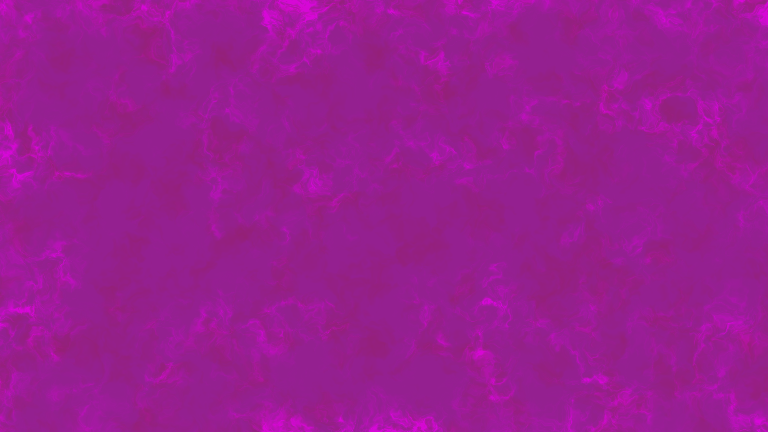
A Shadertoy shader for this texture:

```glsl
// Mottled purple surface: soft cloudy patches carry fine magenta wisps,
// with small reddish stains in between and a brighter rim along the borders.
// Built from warped value noise, smooth for patches and ridged for wisps.

const vec3 PLUM    = vec3(0.580, 0.125, 0.560);
const vec3 MAGENTA = vec3(0.840, 0.030, 0.840);
const mat2 OCTAVE_TURN = mat2(0.8, 0.6, -0.6, 0.8);

float hash(vec2 cell) {
    vec3 q = fract(cell.xyx * vec3(0.1031, 0.1030, 0.0973));
    q += dot(q, q.yzx + 33.33);
    return fract((q.x + q.y) * q.z);
}

float valueNoise(vec2 p) {
    vec2 i = floor(p), f = fract(p);
    vec2 w = f * f * f * (f * (f * 6.0 - 15.0) + 10.0);
    float low  = mix(hash(i), hash(i + vec2(1.0, 0.0)), w.x);
    float high = mix(hash(i + vec2(0.0, 1.0)), hash(i + 1.0), w.x);
    return mix(low, high, w.y);
}

// Layered noise in 0..1; ridge = 0 gives clouds, ridge = 1 gives creases.
float layers(vec2 p, int octaves, float gain, float ridge) {
    float sum = 0.0, total = 0.0, amp = 1.0;
    for (int k = 0; k < octaves; k++) {
        float n = valueNoise(p);
        sum += amp * mix(n, 1.0 - abs(2.0 * n - 1.0), ridge);
        total += amp;
        amp *= gain;
        p = OCTAVE_TURN * p * 2.03 + 17.3;
    }
    return sum / total;
}

// Rescale a noise value to roughly zero mean and unit spread.
float standardize(float value, float mean, float spread) {
    return (value - mean) / spread;
}

vec2 warp(vec2 p, float scale, float amount) {
    vec2 drift = vec2(layers(p * scale + 41.0, 4, 0.6, 0.0),
                      layers(p * scale + 83.0, 4, 0.6, 0.0));
    return p + amount * (drift - 0.5);
}

// Rises from 0 in the middle to 1 on the border.
float rim(vec2 uv) {
    vec2 c = pow(abs(uv * 2.0 - 1.0), vec2(6.0));
    return 1.0 - (1.0 - c.x) * (1.0 - c.y);
}

void mainImage(out vec4 fragColor, in vec2 fragCoord) {
    vec2 uv = fragCoord / iResolution.xy;
    vec2 p = fragCoord / iResolution.y;
    vec2 flow = warp(p, 14.0, 0.07);

    // Cloudy patches and the fine wisps that gather in them
    float patches = standardize(layers(flow * 8.0 + 5.0, 4, 0.6, 0.0), 0.5, 0.12);
    float wisps = standardize(layers(flow * 19.0 + 29.0, 4, 0.76, 1.0), 0.65, 0.132);
    float gather = clamp(0.62 + 0.24 * patches, 0.25, 1.15);
    float signal = 0.52 * patches + gather * wisps + 1.1 * (rim(uv) - 0.265);

    // Squaring keeps most of the surface dark with rare bright streaks
    float root = max(0.0, 0.245 + 0.24 * signal);
    float glow = min(root * root, 1.0);
    vec3 color = mix(PLUM, MAGENTA, glow);

    // Reddish stains: less blue, fading out in the brightest streaks
    float stain = standardize(layers(flow * 15.0 + 61.0, 4, 0.75, 0.0), 0.5, 0.115);
    float redness = 0.027 * max(0.0, stain + 0.5) * (1.0 - 0.7 * glow);
    color.b += 0.005 - redness;

    fragColor = vec4(color, 1.0);
}
```
